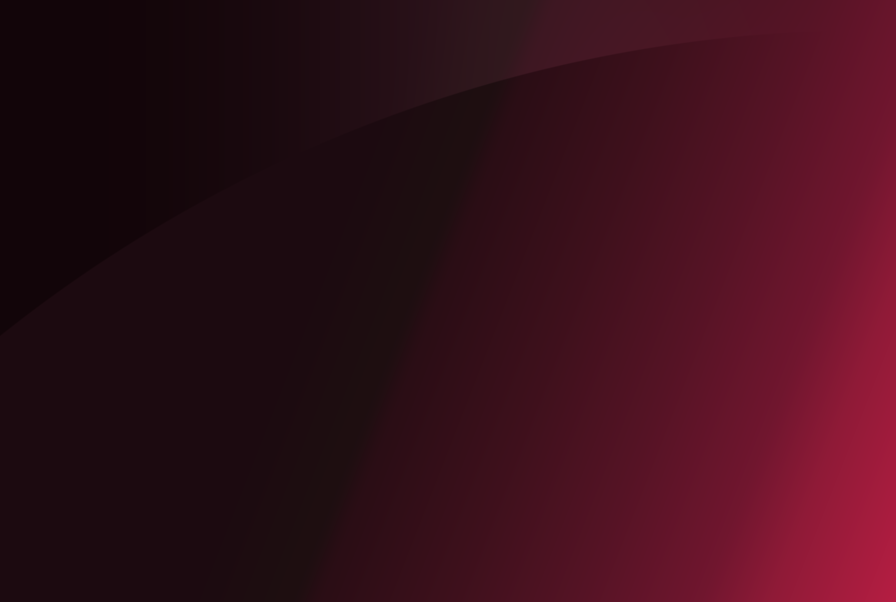
Give the GLSL for this background, as a WebGL 1 fragment shader.

```glsl
precision highp float;

uniform vec2 u_resolution;

// Lengths are in canvas heights
#define SLANT 0.39
#define ARC_CENTER vec2(1.45, -1.373)
#define ARC_RADIUS 2.323
#define EDGE_START 0.48
#define EDGE_END 0.54
#define SHADE_DEPTH 0.038
#define SHEEN_STRENGTH 0.075

const vec3 PLUM_BLACK = vec3(0.110, 0.040, 0.062);
const vec3 SMOKE      = vec3(0.116, 0.055, 0.064);
const vec3 DEEP_WINE  = vec3(0.168, 0.050, 0.082);
const vec3 WINE       = vec3(0.245, 0.064, 0.110);
const vec3 MAROON     = vec3(0.335, 0.075, 0.145);
const vec3 CRIMSON    = vec3(0.440, 0.085, 0.182);
const vec3 ROSE       = vec3(0.560, 0.102, 0.215);
const vec3 BRIGHT     = vec3(0.710, 0.115, 0.260);

float linearStep(float a, float b, float x) {
  return clamp((x - a) / (b - a), 0.0, 1.0);
}

// Slanted ramp from near black to bright red
vec3 slantedRamp(float t) {
  vec3 color = mix(PLUM_BLACK, SMOKE, smoothstep(0.30, EDGE_START, t));
  color = mix(color, DEEP_WINE, smoothstep(EDGE_START, EDGE_END, t));
  color = mix(color, WINE, linearStep(EDGE_END, 0.757, t));
  color = mix(color, MAROON, linearStep(0.757, 0.966, t));
  color = mix(color, CRIMSON, linearStep(0.966, 1.165, t));
  color = mix(color, ROSE, linearStep(1.165, 1.28, t));
  return mix(color, BRIGHT, linearStep(1.28, 1.488, t));
}

// Tint above the arc: shaded at left, a pale sheen that fades out at right
vec3 outerTint(float x) {
  float shade = 1.0 - smoothstep(0.15, 0.58, x);
  float sheen = smoothstep(0.42, 0.88, x) * (1.0 - smoothstep(0.90, 1.42, x));
  return sheen * SHEEN_STRENGTH * vec3(1.0, 0.52, 0.68)
       - shade * SHADE_DEPTH * vec3(1.0, 0.55, 0.72);
}

void main() {
  vec2 p = gl_FragCoord.xy / u_resolution.y;
  float pixel = 1.0 / u_resolution.y;

  vec3 color = slantedRamp(p.x - SLANT * p.y);

  // Large circle splits the canvas with a smooth edge
  float arcDistance = length(p - ARC_CENTER) - ARC_RADIUS;
  float outside = smoothstep(-pixel, pixel, arcDistance);
  color += outside * outerTint(p.x);

  gl_FragColor = vec4(clamp(color, 0.0, 1.0), 1.0);
}
```
